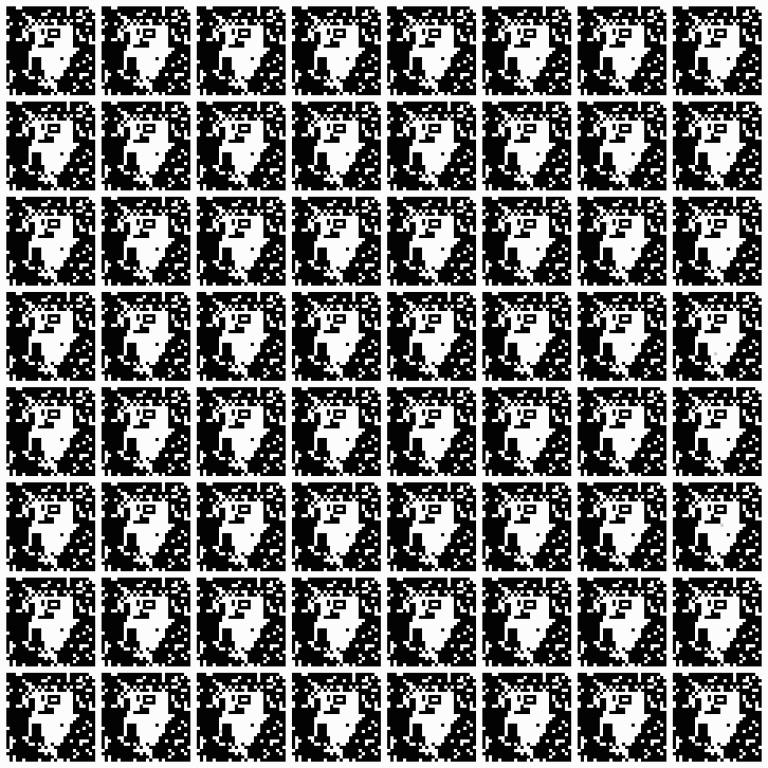
Reproduce this pattern procedurally as a Shadertoy shader.

```glsl
// Eight by eight sheet of identical black tiles, each with a blocky white speckled blob.

const float TILES = 8.0;           // repeats across and down
const float TILE_CELLS = 28.0;     // cells along a tile side
const float GAP_CELLS = 2.0;       // white line between tiles
const vec3 INK = vec3(0.01);
const vec3 PAPER = vec3(0.99);

const float BLOB_CENTER = 14.4;    // column of the blob axis
const float BLOB_TOP = 5.5;        // first row of the blob
const float BLOB_HALF_WIDTH = 5.8;
const float TAPER_START = 15.0;    // row where the blob starts to narrow
const float TAPER_SLOPE = 0.53;    // columns lost per row, on each side
const float BLOB_FILL = 0.97;      // chance of white inside the blob
const float FRINGE_FILL = 0.34;    // extra chance of white beside the blob
const float FRINGE_REACH = 1.6;    // fall-off distance of the fringe
const float SPECK_FILL = 0.17;     // chance of white far from the blob
const float QUIET_FILL = 0.06;     // chance of white in the quiet left patch
const float FADE_CHANCE = 0.0006;  // rare cells printed grey
const float FADE_LEVEL = 0.82;

float hash(vec2 p) {
    uvec2 q = uvec2(ivec2(p) + 64) * uvec2(1597u, 3812u);
    uint n = (q.x ^ q.y) * 747796u + 28917u;
    n = (n ^ (n >> 15)) * 73244475u;
    n = (n ^ (n >> 13)) * 26699u;
    n ^= n >> 16;
    return float(n & 65535u) / 65536.0;
}

// True when a cell lies in the inclusive rectangle lo..hi.
bool inRect(vec2 c, vec2 lo, vec2 hi) {
    return all(greaterThanEqual(c, lo)) && all(lessThanEqual(c, hi));
}

// Distance in cells to the tapering blob, negative inside.
float blobDistance(vec2 c) {
    float halfWidth = BLOB_HALF_WIDTH - TAPER_SLOPE * max(c.y - TAPER_START, 0.0);
    float side = abs(c.x - BLOB_CENTER) - halfWidth;
    return max(side, max(BLOB_TOP - c.y, c.y - 26.0));
}

// Black or white value of a tile cell; column from the left, row from the top.
float tileCell(vec2 c) {
    // Stepped notch in the top right corner
    if (c.x - c.y >= TILE_CELLS - 2.0) return 1.0;

    // Small white strokes
    if (inRect(c, vec2(22, 2), vec2(23, 2))) return 1.0;
    if (inRect(c, vec2(9, 5), vec2(9, 8))) return 1.0;
    if (inRect(c, vec2(7, 14), vec2(7, 18))) return 1.0;

    // Dark hollows in the blob
    if (inRect(c, vec2(14, 8), vec2(15, 8))) return 1.0;
    if (inRect(c, vec2(13, 7), vec2(16, 9))) return 0.0;
    if (inRect(c, vec2(10, 12), vec2(13, 12))) return 0.0;
    if (inRect(c, vec2(12, 11), vec2(14, 11))) return 0.0;
    if (inRect(c, vec2(8, 16), vec2(10, 19))) return 0.0;

    // Random speckle, denser towards the blob
    float d = blobDistance(c);
    float fill = SPECK_FILL + FRINGE_FILL * exp(-max(d, 0.0) / FRINGE_REACH);
    if (inRect(c, vec2(1, 11), vec2(6, 19))) fill = QUIET_FILL;
    if (d < 0.0) fill = BLOB_FILL;
    return step(hash(c), fill);
}

// Value of any cell of the sheet, gaps included.
float sheetCell(vec2 cell) {
    float pitch = TILE_CELLS + GAP_CELLS;
    vec2 local = mod(cell, pitch) - GAP_CELLS;
    if (min(local.x, local.y) < 0.0) return 1.0;
    float value = tileCell(local);
    bool faded = hash(cell + 300.0) < FADE_CHANCE;
    return faded ? min(value, FADE_LEVEL) : value;
}

void mainImage(out vec4 fragColor, in vec2 fragCoord) {
    float sheetCells = TILES * (TILE_CELLS + GAP_CELLS) + GAP_CELLS;
    vec2 uv = fragCoord / iResolution.xy;
    vec2 p = vec2(uv.x, 1.0 - uv.y) * sheetCells;

    // Blend the four nearest cells over one pixel at their borders
    vec2 pixel = sheetCells / iResolution.xy;
    vec2 base = floor(p - 0.5);
    vec2 blend = clamp((fract(p - 0.5) - 0.5) / pixel + 0.5, 0.0, 1.0);
    float value = 0.0;
    for (int i = 0; i < 4; i++) {
        vec2 corner = vec2(i & 1, i >> 1);
        vec2 weight = mix(1.0 - blend, blend, corner);
        value += weight.x * weight.y * sheetCell(base + corner);
    }

    fragColor = vec4(mix(INK, PAPER, value), 1.0);
}
```
